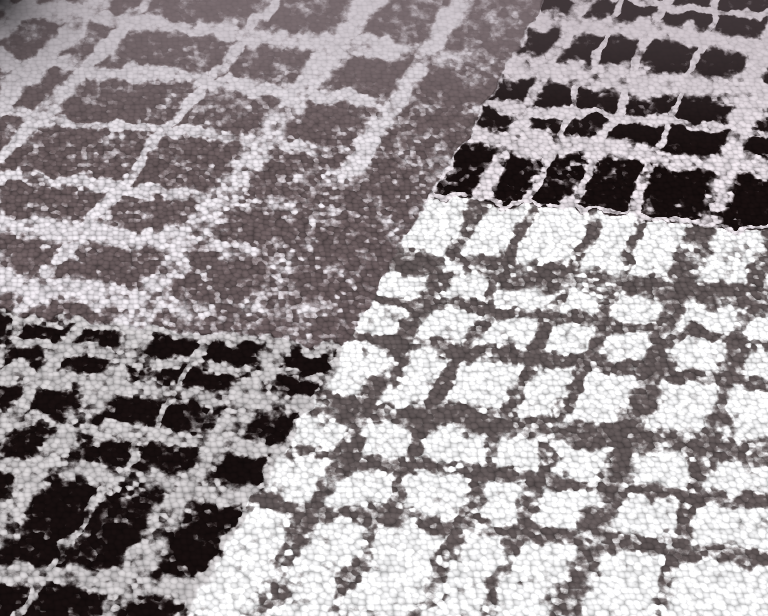
This texture is drawn by a Shadertoy shader. Its source:

```glsl
// Draws a tufted patchwork carpet of four checked panels seen in perspective.

float hash(vec2 q) {
    vec3 a = fract(q.xyx * 0.1031);
    a += dot(a, a.yzx + 33.33);
    return fract((a.x + a.y) * a.z);
}

float valueNoise(vec2 q) {
    vec2 i = floor(q), f = fract(q);
    f = f * f * (3.0 - 2.0 * f);
    return mix(mix(hash(i), hash(i + vec2(1, 0)), f.x),
               mix(hash(i + vec2(0, 1)), hash(i + vec2(1, 1)), f.x), f.y);
}

float fbm(vec2 q) {
    float sum = 0.0, amp = 0.5;
    for (int i = 0; i < 4; i++) {
        sum += amp * valueNoise(q);
        q = mat2(1.6, 1.2, -1.2, 1.6) * q + 7.3;
        amp *= 0.5;
    }
    return sum / 0.9375;
}

// Yarn tufts: x is a blended random tone, y the squared distance to a centre
vec2 tufts(vec2 q) {
    vec2 cell = floor(q);
    float tone = 0.0, total = 0.0, nearest = 2.0;
    for (int j = -1; j <= 1; j++)
    for (int i = -1; i <= 1; i++) {
        vec2 c = cell + vec2(i, j);
        vec2 d = c + 0.15 + 0.7 * vec2(hash(c), hash(c + 91.7)) - q;
        float d2 = dot(d, d), weight = exp(-9.0 * d2);
        tone += weight * hash(c + 37.1);
        total += weight;
        nearest = min(nearest, d2);
    }
    return vec2(tone / total, nearest);
}

// Union of soft stripes, each given as (centre, half width)
float stripes(float x, vec2 bands[6]) {
    float cover = 0.0;
    for (int i = 0; i < 6; i++) {
        float h = bands[i].y;
        cover = max(cover, 1.0 - smoothstep(0.45 * h, 1.5 * h, abs(x - bands[i].x)));
    }
    return cover;
}

void mainImage(out vec4 fragColor, in vec2 fragCoord) {
    vec2 p = fragCoord / iResolution.y;
    float focus = 1.0 - 0.65 * smoothstep(0.65, 1.0, p.y);

    // Floor axes: columns meet at a far point, rows slope gently down
    vec2 wobble = vec2(fbm(p * 32.0), fbm(p * 32.0 + 51.0)) - 0.5;
    float column = (p.x - 1.873) / (2.718 - p.y) + 0.018 * wobble.x;
    float row = 1.0 - p.y - 0.11 * p.x + 0.035 * wobble.y;

    // Yarn texture
    vec2 tuft = tufts(p * vec2(92.0, 108.0) * mix(1.0, 1.3, p.y));
    float patches = fbm(p * vec2(22.0, 32.0) + 13.0);
    float speckle = fbm(p * vec2(70.0, 90.0) + 5.0);
    float grain = 0.75 * (patches - 0.5) + 0.75 * (speckle - 0.5)
                + 0.5 * focus * (tuft.x - 0.5);

    // Grey panel, upper left
    float greyCols = stripes(column, vec2[6](vec2(-0.995, 0.013), vec2(-0.948, 0.008),
        vec2(-0.83, 0.006), vec2(-0.74, 0.014), vec2(-0.654, 0.01), vec2(-1.06, 0.01)));
    float greyRows = stripes(row, vec2[6](vec2(0.01, 0.014), vec2(0.096, 0.012),
        vec2(0.185, 0.009), vec2(0.286, 0.011), vec2(0.365, 0.016), vec2(0.46, 0.02)));
    float plain = smoothstep(-0.82, -0.62, column) * smoothstep(0.12, 0.32, row);
    float rowFade = 1.0 - 0.7 * smoothstep(-0.72, -0.62, column);
    float greyLight = 0.22 + 0.62 * max(greyCols, greyRows * rowFade) * (1.0 - 0.75 * plain);

    // Black panel, lower left
    float nearCols = stripes(column, vec2[6](vec2(-0.624, 0.011), vec2(-0.727, 0.012),
        vec2(-0.775, 0.007), vec2(-0.82, 0.008), vec2(-0.677, 0.004), vec2(-0.577, 0.005)));
    float nearRows = stripes(row, vec2[6](vec2(0.505, 0.012), vec2(0.555, 0.01),
        vec2(0.605, 0.017), vec2(0.68, 0.014), vec2(0.755, 0.018), vec2(0.925, 0.018)));
    float nearLight = 0.1 + 0.65 * max(nearCols, nearRows);

    // Black panel, upper right
    float farCols = stripes(column, vec2[6](vec2(-0.348, 0.011), vec2(-0.41, 0.004),
        vec2(-0.46, 0.005), vec2(-0.5, 0.004), vec2(-0.537, 0.009), vec2(-0.58, 0.006)));
    float farRows = stripes(row, vec2[6](vec2(0.134, 0.017), vec2(0.08, 0.008),
        vec2(0.015, 0.023), vec2(-0.065, 0.016), vec2(-0.11, 0.008), vec2(0.236, 0.004)));
    float farLight = 0.1 + 0.75 * max(farCols, farRows);

    // White panel, lower right, crossed by dark lines
    float whiteCols = stripes(column, vec2[6](vec2(-0.535, 0.009), vec2(-0.49, 0.006),
        vec2(-0.438, 0.006), vec2(-0.4, 0.006), vec2(-0.351, 0.011), vec2(-0.296, 0.007)));
    float whiteRows = stripes(row, vec2[6](vec2(0.35, 0.021), vec2(0.417, 0.01),
        vec2(0.485, 0.014), vec2(0.6, 0.022), vec2(0.68, 0.013), vec2(0.77, 0.016)));
    float whiteLight = 0.98 - 0.7 * max(whiteCols * (1.0 - 0.3 * smoothstep(0.75, 0.9, row)), whiteRows);

    // Join the panels: coverage of light yarn, dark tone and light tone
    float right = smoothstep(-0.578, -0.574, column);
    float front = smoothstep(0.238, 0.246, row);
    float lower = smoothstep(0.498, 0.508, row);
    float light = mix(mix(greyLight, nearLight, lower), mix(farLight, whiteLight, front), right);
    vec3 black = vec3(0.085, 0.055, 0.055);
    vec3 darkYarn = mix(mix(vec3(0.39, 0.34, 0.345), black, lower),
                        mix(black, vec3(0.37, 0.335, 0.335), front), right);
    vec3 paleYarn = mix(mix(vec3(0.84, 0.82, 0.84), vec3(0.74, 0.725, 0.73), lower),
                        mix(vec3(0.84, 0.81, 0.83), vec3(0.95, 0.95, 0.955), front), right);
    vec3 color = mix(darkYarn, paleYarn, smoothstep(0.22, 0.76, light + grain));

    // Tuft relief, distant haze and the shaded corner
    color *= 1.0 + focus * (0.1 + 0.2 * (tuft.x - 0.5) - 0.5 * min(tuft.y, 0.6));
    color = mix(color, vec3(0.64, 0.59, 0.62), 0.3 * smoothstep(0.72, 1.0, p.y));
    color *= 1.0 - 0.75 * exp(-14.0 * length(p - vec2(0.0, 1.0)));
    fragColor = vec4(clamp(color, 0.0, 1.0), 1.0);
}
```
